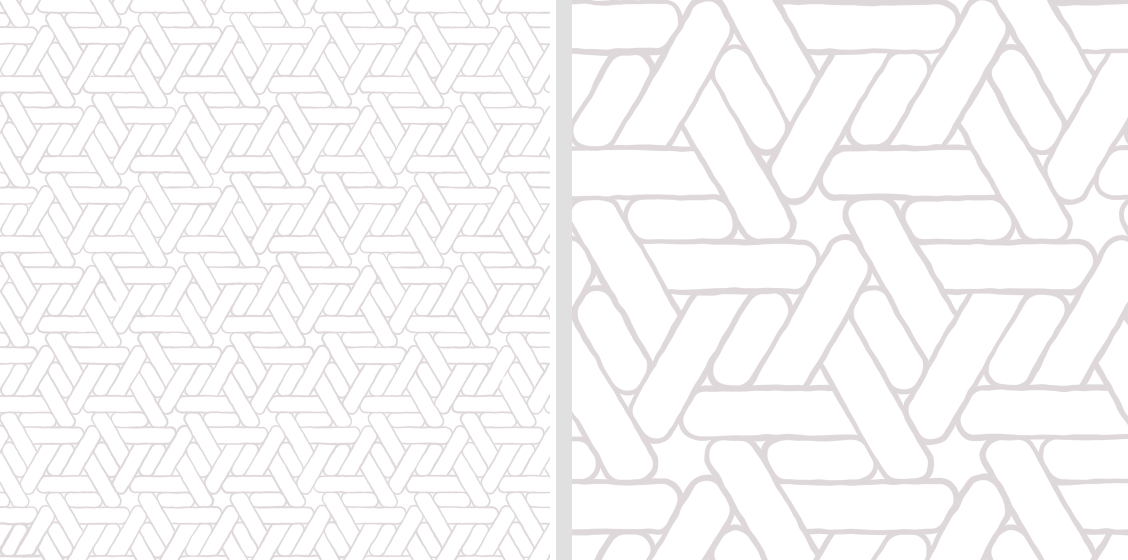
Left, the full canvas; right, a detail of the centre.
Give the GLSL for this pattern, as a WebGL 2 fragment shader.

```glsl
#version 300 es
precision highp float;
// Interlaced bands turning around small six-pointed stars on a triangular lattice.
// Each star sends out six bands, with a short pill between every pair of stars;
// their outlines are stroked in pale grey with a slightly uneven, worn edge.

#define PITCH vec2(0.1657, 0.1428)   // star spacing across, row spacing up
#define ANCHOR vec2(0.4816, 0.5358)  // position of one star
#define GAP 0.080                    // band inner edge, from the line between stars
#define OUTER 0.259                  // band outer edge
#define ROUND 0.064                  // corner radius
#define LINE_WIDTH 0.0195
#define WOBBLE 0.007
#define WEAR 0.10                    // share of cells with a rubbed spot
#define RIGHT_EDGE 0.989             // the lines stop here
#define PAPER vec3(1.0)
#define INK vec3(0.875, 0.848, 0.857)

uniform vec2 u_resolution;
out vec4 fragColor;

const float SIN60 = 0.866025;

float hash(vec2 p) {
    return fract(sin(dot(p, vec2(127.1, 311.7))) * 43758.5453);
}

float noise(vec2 p) {
    vec2 i = floor(p), f = fract(p);
    f = f * f * (3.0 - 2.0 * f);
    return mix(mix(hash(i), hash(i + vec2(1, 0)), f.x),
               mix(hash(i + vec2(0, 1)), hash(i + vec2(1, 1)), f.x), f.y);
}

// Rounded meeting of two half planes; c is the cosine between their normals.
float corner(float a, float b, float c) {
    float u = a + ROUND, v = b + ROUND;
    if (u > c * v && v > c * u)
        return sqrt((u * u + v * v - 2.0 * c * u * v) / (1.0 - c * c)) - ROUND;
    return max(a, b);
}

// Band running right from the star at 0: rounded start, square-cut far end.
float band(vec2 p) {
    float start = dot(vec2(-SIN60, 0.5), p) - GAP;
    float end = OUTER + dot(vec2(SIN60, 0.5), p - vec2(1, 0));
    float body = max(corner(GAP - p.y, start, -0.5), corner(p.y - OUTER, start, 0.5));
    return max(body, end);
}

// Short rounded piece halfway to the next star.
float pill(vec2 p) {
    p.x -= 0.5;
    if (p.x < 0.0) p = -p;
    float end = dot(vec2(SIN60, 0.5), p) - (0.5 * SIN60 - OUTER);
    return max(corner(p.y - GAP, end, 0.5), corner(-p.y - GAP, end, -0.5));
}

vec2 turn(vec2 p, float angle) {
    float c = cos(angle), s = sin(angle);
    return vec2(c * p.x - s * p.y, s * p.x + c * p.y);
}

// Distance to the nearest outline, with star spacing 1.
float outlines(vec2 p) {
    // Vector from the nearest star, turned into the first sixth.
    vec2 size = vec2(1.0, 2.0 * SIN60);
    vec2 a = mod(p + 0.5 * size, size) - 0.5 * size;
    vec2 b = mod(p, size) - 0.5 * size;
    p = dot(a, a) < dot(b, b) ? a : b;
    float sixth = radians(60.0);
    p = turn(p, -sixth * floor(atan(p.y, p.x + 1e-6) / sixth));

    // Six bands and pills from each star of the enclosing triangle.
    float d = 1.0;
    for (int star = 0; star < 3; star++) {
        vec2 centre = star == 0 ? vec2(0) : turn(vec2(1, 0), sixth * float(star - 1));
        for (int i = 0; i < 6; i++) {
            vec2 q = turn(p - centre, -sixth * float(i));
            d = min(d, min(abs(band(q)), abs(pill(q))));
        }
    }
    return d;
}

void main() {
    vec2 uv = gl_FragCoord.xy / u_resolution;
    vec2 p = (uv - ANCHOR) / (PITCH / vec2(1.0, SIN60));
    float pixel = 1.0 / (PITCH.x * u_resolution.x);

    // Hand-drawn unevenness of position and width.
    vec2 shift = vec2(noise(p * 9.0), noise(p * 9.0 + 40.0)) - 0.5;
    shift += 0.8 * (vec2(noise(p * 26.0 + 80.0), noise(p * 26.0 + 120.0)) - 0.5);
    float halfWidth = 0.5 * LINE_WIDTH * mix(0.75, 1.25, noise(p * 5.0 + 17.0));
    halfWidth *= 1.0 + 0.6 * (1.0 - smoothstep(0.04, 0.11, length(uv)));

    float d = outlines(p + WOBBLE * shift);
    float ink = 1.0 - smoothstep(-0.7 * pixel, 0.7 * pixel, d - halfWidth);

    // A few rubbed spots, and the blank strip at the right.
    vec2 cell = floor(p);
    vec2 spot = 0.2 + 0.6 * vec2(hash(cell + 3.0), hash(cell + 9.0));
    float rubbed = 1.0 - smoothstep(0.03, 0.06, length(p - cell - spot));
    ink *= 1.0 - rubbed * step(hash(cell + 21.0), WEAR);
    ink *= 1.0 - smoothstep(-0.5, 0.5, (uv.x - RIGHT_EDGE) * u_resolution.x);

    fragColor = vec4(mix(PAPER, INK, ink), 1.0);
}
```
